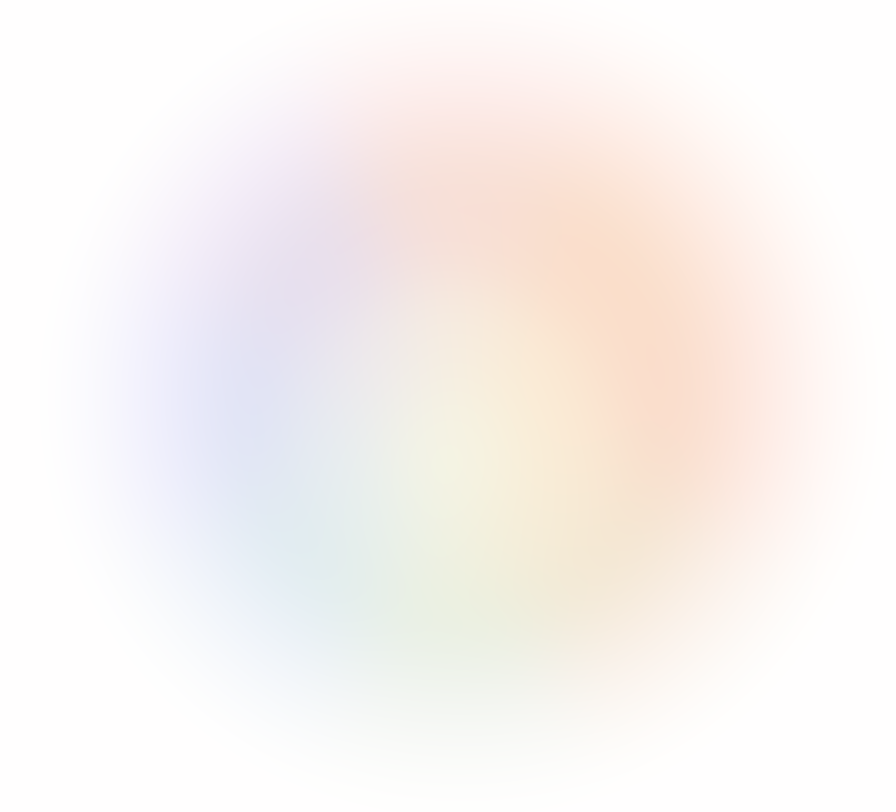
Give the GLSL for this background, as a WebGL 2 fragment shader.

```glsl
#version 300 es
precision highp float;
// Soft pastel halo: a blurred ring of hues around a cream core, fading to white.

uniform vec2 u_resolution;
out vec4 fragColor;

// Lengths are fractions of the canvas height, measured from its middle.
const float TAU = 6.2831853;
const int HUES = 8;

const vec2 RING_CENTER = vec2(0.009, -0.010);
const float RING_RADIUS = 0.266;
const float RING_BLUR = 0.086;

const vec2 CORE_CENTER = vec2(0.001, -0.060);
const float CORE_RADIUS = 0.129;
const float CORE_BLUR = 0.060;
const float CORE_WEIGHT = 2.2;

const vec2 HALO_CENTER = vec2(0.017, 0.011);
const float FADE_START = 0.225;
const float FADE_END = 0.545;

const vec3 PAPER = vec3(1.0, 0.998, 0.996);
const vec3 CREAM = vec3(0.962, 0.960, 0.894);
const vec3 RIM_TINT = vec3(0.014, -0.002, 0.022);

// Hues run counter-clockwise from the right.
const vec3 RING_HUES[HUES] = vec3[HUES](
  vec3(0.980, 0.862, 0.796),  // peach
  vec3(0.980, 0.870, 0.790),  // apricot
  vec3(0.974, 0.876, 0.840),  // rose
  vec3(0.906, 0.874, 0.934),  // lilac
  vec3(0.874, 0.886, 0.965),  // periwinkle
  vec3(0.866, 0.918, 0.942),  // ice blue
  vec3(0.898, 0.934, 0.880),  // mint
  vec3(0.952, 0.900, 0.820)   // sand
);
const vec3 CORE_HUES[HUES] = vec3[HUES](
  vec3(0.985, 0.930, 0.840),
  vec3(0.985, 0.926, 0.836),
  vec3(0.965, 0.934, 0.884),
  vec3(0.934, 0.918, 0.926),
  vec3(0.910, 0.934, 0.942),
  vec3(0.910, 0.942, 0.926),
  vec3(0.953, 0.953, 0.878),
  vec3(0.973, 0.934, 0.848)
);

// Gaussian influence of a blurred spot at a given offset.
float spot(vec2 offset, float blur) {
  return exp(-0.5 * dot(offset, offset) / (blur * blur));
}

// Weighted mean of every hue, so neighbours melt into each other.
vec3 blendHues(vec2 p) {
  float weight = CORE_WEIGHT * spot(p - CORE_CENTER, CORE_BLUR);
  vec3 sum = CREAM * weight;
  for (int i = 0; i < HUES; i++) {
    float angle = TAU * float(i) / float(HUES);
    vec2 dir = vec2(cos(angle), sin(angle));
    float ringW = spot(p - RING_CENTER - dir * RING_RADIUS, RING_BLUR);
    float coreW = spot(p - CORE_CENTER - dir * CORE_RADIUS, CORE_BLUR);
    sum += RING_HUES[i] * ringW + CORE_HUES[i] * coreW;
    weight += ringW + coreW;
  }
  return sum / max(weight, 1e-20);
}

void main() {
  vec2 p = (gl_FragCoord.xy - 0.5 * u_resolution) / u_resolution.y;
  float radius = length(p - HALO_CENTER);

  // Brighter, pinker hues toward the rim.
  vec3 color = blendHues(p);
  color += RIM_TINT * smoothstep(RING_RADIUS, 0.42, radius);

  // Fade into the paper.
  float fade = smoothstep(FADE_START, FADE_END, radius);
  color = mix(color, PAPER, fade);
  fragColor = vec4(clamp(color, 0.0, 1.0), 1.0);
}
```
